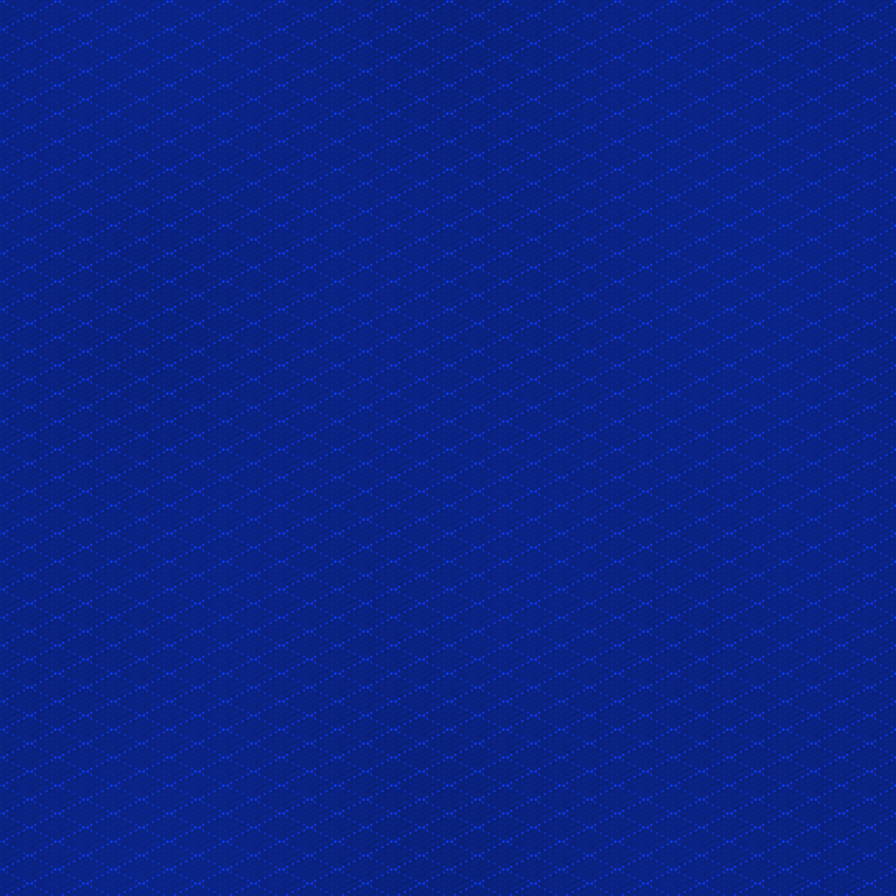
This texture is drawn by a Shadertoy shader. Its source:

```glsl
// A deep blue cloth with a fine lattice of beaded lozenges, 16 across and 32 down.
// Two skewed coordinates run along the diagonals: bright beads follow their whole
// numbers, dim beads fill the lozenges, and wrapping gradient noise adds the grain.

const float TAU = 6.2831853;

vec2 gradientAt(vec2 cell, vec2 period) {
    cell = mod(cell, period);
    float h = fract(sin(dot(cell, vec2(127.1, 311.7))) * 4375.85);
    return vec2(cos(TAU * h), sin(TAU * h));
}

// Gradient noise that repeats after a whole number of cells
float wrappedNoise(vec2 p, vec2 period) {
    vec2 i = floor(p), f = fract(p);
    vec2 u = f * f * f * (f * (f * 6.0 - 15.0) + 10.0);
    vec2 e = vec2(1.0, 0.0);
    float bottom = mix(dot(gradientAt(i, period), f),
                       dot(gradientAt(i + e.xy, period), f - e.xy), u.x);
    float top = mix(dot(gradientAt(i + e.yx, period), f - e.yx),
                    dot(gradientAt(i + e.xx, period), f - e.xx), u.x);
    return mix(bottom, top, u.y);
}

// Smooth coverage of a dot from the distance to its centre
float dotCover(vec2 d, float radius, float pixel) {
    return clamp((radius - length(d)) / pixel + 0.5, 0.0, 1.0);
}

// From diagonal coordinates back to canvas units
vec2 toCanvas(vec2 d) {
    return vec2(d.x + d.y, d.x - d.y) / vec2(32.0, 64.0);
}

void mainImage(out vec4 fragColor, in vec2 fragCoord) {
    vec2 uv = fragCoord / iResolution.xy;
    float pixel = 1.0 / min(iResolution.x, iResolution.y);

    // Lattice: whole x marks the falling edges, whole y the rising ones
    vec2 p = (uv + vec2(-0.0018, 0.0018)) * vec2(16.0, 32.0);
    vec2 diagonal = vec2(p.x + p.y, p.x - p.y);
    vec2 offset = diagonal - round(diagonal);

    // Five beads to an edge, and the same spacing inside the lozenges
    vec2 beadAt = round(diagonal * 5.0) / 5.0;
    vec2 fromEdge = abs(beadAt - round(beadAt));
    vec2 onEdge = 1.0 - step(0.1, fromEdge);
    float strength = max(0.11, max(0.55 * onEdge.x, 0.78 * onEdge.y));
    float bright = strength * dotCover(toCanvas(diagonal - beadAt), 0.0014, pixel);

    // Crossings: a dark eye between two bright dots
    vec2 toNode = toCanvas(offset);
    float eye = dotCover(toNode, 0.0018, pixel);
    float pair = dotCover(vec2(abs(toNode.x) - 0.0026, toNode.y), 0.0015, pixel);
    bright = max(bright * (1.0 - 0.7 * eye), pair);

    // Grain drawn out along the rising edges, the same in every lozenge
    float grain = wrappedNoise(diagonal * vec2(4.0, 8.0), vec2(4.0, 8.0));

    // Broad, barely visible shading over the whole cloth
    float broad = wrappedNoise(uv * 3.0, vec2(3.0));
    float shade = 1.0 + 0.12 * grain + 0.08 * broad;

    vec3 cloth = vec3(0.038, 0.133, 0.508) * shade;
    vec3 thread = vec3(0.058, 0.22, 0.92);
    fragColor = vec4(mix(cloth, thread, bright), 1.0);
}
```
